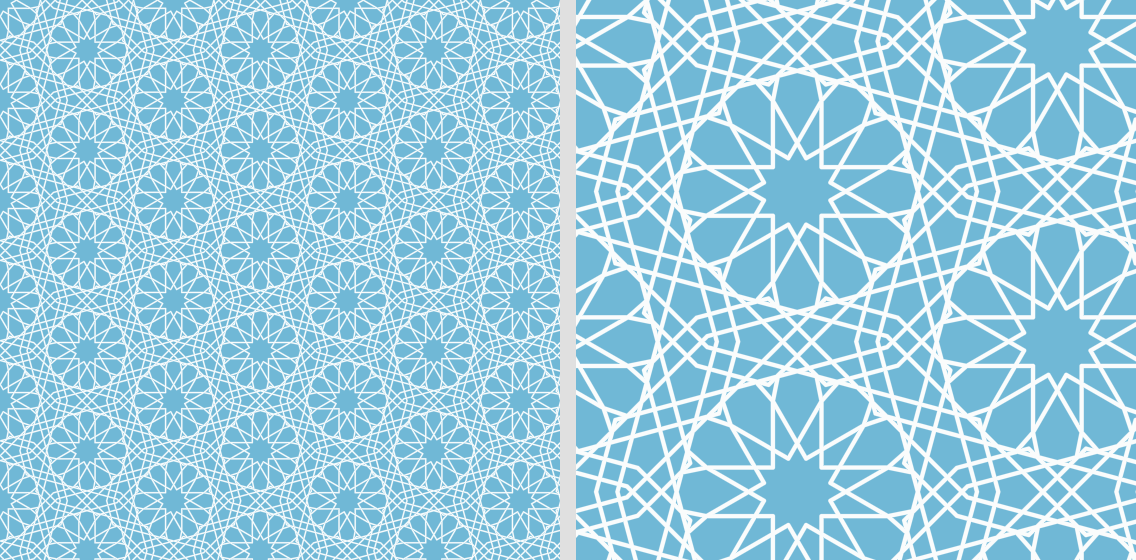
Left: the whole. Right: its middle third, enlarged.
Write a Shadertoy shader that draws this pattern.

```glsl
// A white strapwork lattice of twelve-petal rosettes on sky blue.
// Each point is moved to its nearest hexagonal lattice centre, folded into a
// 15 degree wedge, and measured against the few straight straps in that wedge.

const float PI = 3.14159265;
const float HALF_PITCH = 0.0894;               // half the distance between rosettes
const vec2 ROSETTE_ORIGIN = vec2(0.465, 0.5527);
const float STRAP_HALF_WIDTH = 0.0145;         // in units of HALF_PITCH
const vec3 SKY_BLUE = vec3(0.44, 0.72, 0.84);
const vec3 STRAP_WHITE = vec3(0.98, 0.99, 0.99);

float segmentDistance(vec2 p, vec2 a, vec2 b) {
    vec2 pa = p - a, ba = b - a;
    return length(pa - ba * clamp(dot(pa, ba) / dot(ba, ba), 0.0, 1.0));
}

vec2 polar(float radius, float angle) {
    return radius * vec2(cos(angle), sin(angle));
}

// Offset from the nearest centre; neighbouring centres are 2 apart.
vec2 nearestCentre(vec2 p) {
    vec2 cell = vec2(2.0 * sqrt(3.0), 2.0);
    vec2 a = mod(p + 0.5 * cell, cell) - 0.5 * cell;
    vec2 b = mod(p, cell) - 0.5 * cell;
    return dot(a, a) < dot(b, b) ? a : b;
}

// Mirror the plane into one wedge above the x axis.
vec2 foldWedge(vec2 p, float wedge) {
    float angle = abs(mod(atan(p.y, p.x) + wedge, 2.0 * wedge) - wedge);
    return polar(length(p), angle);
}

// Petal outline and the notched star inside it.
float petalDistance(vec2 p, float wedge, float capRadius) {
    vec2 apex = vec2(capRadius / cos(wedge), 0.0);
    vec2 capEnd = polar(capRadius, wedge);
    vec2 corner = mix(apex, capEnd, 0.64);
    float spikeRadius = 0.625;
    float offset = spikeRadius * cos(5.0 * wedge);
    vec2 shoulder = polar(spikeRadius, wedge);
    vec2 root = vec2(offset / cos(4.0 * wedge), 0.0);
    vec2 notch = polar(offset / cos(3.0 * wedge), wedge);

    float d = segmentDistance(p, apex, capEnd);
    d = min(d, segmentDistance(p, corner, shoulder));
    d = min(d, segmentDistance(p, shoulder, root));
    return min(d, segmentDistance(p, root, notch));
}

// Straps that cross between rosettes and enclose the small squares.
float linkDistance(vec2 p, float wedge, float squareSize, float capRadius) {
    float slope = tan(wedge);
    vec2 contact = vec2(1.0, squareSize);
    vec2 nearTip = vec2(1.0 - squareSize, 0.0);
    vec2 farTip = vec2(1.0 + squareSize, 0.0);
    vec2 border = vec2(1.0, slope) / (1.0 + slope);
    vec2 apex = vec2(capRadius / cos(wedge), 0.0);

    float d = segmentDistance(p, farTip, border * farTip.x);
    d = min(d, segmentDistance(p, border * farTip.x, apex));
    d = min(d, segmentDistance(p, nearTip, border * nearTip.x));
    d = min(d, segmentDistance(p, nearTip, contact));

    // Continuations into the triangle between three rosettes.
    vec2 triangleCentre = vec2(2.0 / sqrt(3.0), 0.0);
    vec2 toCorner = vec2(-1.0, sqrt(3.0));
    float reach = (triangleCentre.x - nearTip.x) / (sqrt(3.0) + 1.0);
    float gap = (triangleCentre.x - farTip.x) / (sqrt(3.0) + 1.0);
    d = min(d, segmentDistance(p, contact, triangleCentre + reach * toCorner));
    // The far strap rises at 45 degrees, so its meeting point uses sqrt(3) + 1.
    return min(d, segmentDistance(p, farTip, triangleCentre + gap * toCorner));
}

float strapDistance(vec2 p, float squareSize) {
    float wedge = PI / 12.0;
    float capRadius = (1.0 + squareSize) / sqrt(2.0);
    vec2 folded = foldWedge(nearestCentre(p), wedge);
    return min(petalDistance(folded, wedge, capRadius),
               linkDistance(folded, wedge, squareSize, capRadius));
}

void mainImage(out vec4 fragColor, in vec2 fragCoord) {
    vec2 p = (fragCoord / iResolution.y - ROSETTE_ORIGIN) / HALF_PITCH;
    float softness = 0.75 / (iResolution.y * HALF_PITCH);
    float d = strapDistance(p, 0.097);
    float strap = 1.0 - smoothstep(-softness, softness, d - STRAP_HALF_WIDTH);
    fragColor = vec4(mix(SKY_BLUE, STRAP_WHITE, strap), 1.0);
}
```
